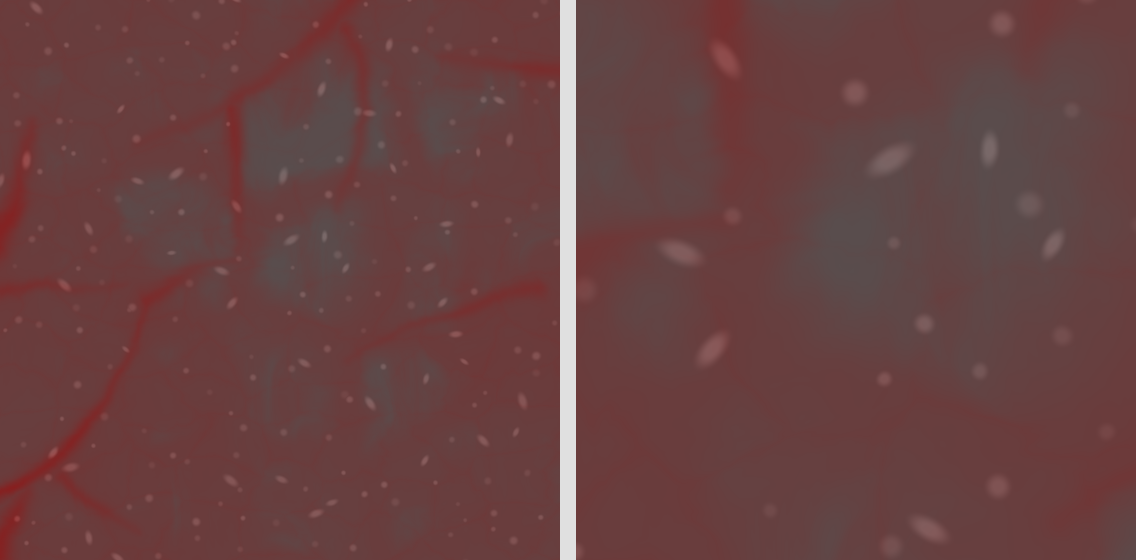
Left, the full canvas; right, a detail of the centre.
Give the GLSL for this texture, as a WebGL 1 fragment shader.

```glsl
precision highp float;
// Dull red tissue with feathered branching veins, grey-teal patches and pale specks.
uniform vec2 u_resolution;

vec2 hash2(vec2 cell) {
  vec2 s = vec2(dot(cell, vec2(127.1, 311.7)), dot(cell, vec2(269.5, 183.3)));
  return fract(sin(s) * 43758.55);
}

// Layered, folded sines: roughly -1 to 1, cloudy
float clouds(vec2 p) {
  float sum = 0.0, amp = 0.5;
  for (int i = 0; i < 6; i++) {
    p = mat2(0.8, 0.6, -0.6, 0.8) * p * 1.6 + 1.7;
    p += 0.6 * sin(p.yx * 1.3);
    sum += amp * sin(p.x) * sin(p.y);
    amp *= 0.62;
  }
  return sum;
}

// Distance gap between the two nearest cell centres: zero on cell borders
float cellGap(vec2 p) {
  vec2 base = floor(p);
  float near = 9.0, second = 9.0;
  for (int y = -1; y <= 1; y++) {
    for (int x = -1; x <= 1; x++) {
      vec2 cell = base + vec2(float(x), float(y));
      float d = length(cell + 0.1 + 0.8 * hash2(cell) - p);
      second = min(second, max(near, d));
      near = min(near, d);
    }
  }
  return second - near;
}

// Bowed stroke from a to b that thins and fades, with a soft halo
float vein(vec2 p, vec2 a, vec2 b, float bow, float width) {
  float len = length(b - a);
  vec2 dir = (b - a) / len;
  vec2 q = vec2(dot(p - a, dir), dot(p - a, vec2(-dir.y, dir.x)));
  float h = clamp(q.x / len, 0.0, 1.0);
  float d = length(q - vec2(h * len, bow * 4.0 * h * (1.0 - h)));
  float w = width * mix(1.0, 0.55, h);
  float body = 0.7 * exp(-d * d / (w * w)) + 0.3 * exp(-d / (w * 1.8));
  return body * mix(1.0, 0.35, h);
}

// Pale grains, some round and some drawn out
float specks(vec2 p) {
  vec2 g = p * 17.0, base = floor(g);
  float cover = 0.0;
  for (int y = -1; y <= 1; y++) {
    for (int x = -1; x <= 1; x++) {
      vec2 cell = base + vec2(float(x), float(y));
      vec2 shape = hash2(cell + 41.0), tone = hash2(cell + 83.0);
      vec2 d = g - cell - hash2(cell + 7.0);
      float turn = 6.28 * shape.x;
      d = mat2(cos(turn), -sin(turn), sin(turn), cos(turn)) * d;
      d.x *= mix(1.0, 0.5, step(0.75, shape.y));
      float radius = mix(0.07, 0.14, tone.x);
      float spot = 1.0 - smoothstep(radius * 0.3, radius * 1.3, length(d));
      cover = max(cover, spot * step(0.3, tone.y) * mix(0.25, 1.0, shape.y));
    }
  }
  return cover;
}

void main() {
  vec2 p = gl_FragCoord.xy / u_resolution;
  vec2 ragged = vec2(clouds(p * 9.0), clouds(p * 9.0 + 20.0));
  vec2 q = p + 0.014 * ragged;

  // Strong veins enter at the left, weaker ones cross the top and right
  float strong = vein(q, vec2(-0.02, 0.11), vec2(0.26, 0.46), -0.06, 0.015);
  strong = max(strong, vein(q, vec2(0.0, 0.02), vec2(0.05, 0.14), 0.0, 0.025));
  strong = max(strong, vein(q, vec2(-0.01, 0.55), vec2(0.05, 0.78), -0.01, 0.023));
  float weak = vein(q, vec2(0.64, 1.02), vec2(0.25, 0.74), 0.035, 0.022);
  weak = max(weak, vein(q, vec2(0.62, 0.95), vec2(0.6, 0.62), 0.035, 0.018));
  weak = max(weak, vein(q, vec2(0.96, 0.48), vec2(0.62, 0.36), -0.02, 0.014));
  weak = max(weak, vein(q, vec2(0.41, 0.8), vec2(0.42, 0.55), 0.01, 0.018));
  weak = max(weak, vein(q, vec2(0.26, 0.46), vec2(0.42, 0.53), 0.01, 0.016));
  weak = max(weak, vein(q, vec2(-0.02, 0.48), vec2(0.22, 0.49), 0.0, 0.014));
  weak = max(weak, vein(q, vec2(1.02, 0.87), vec2(0.78, 0.9), 0.01, 0.02));
  weak = max(weak, vein(q, vec2(0.1, 0.14), vec2(0.25, 0.05), 0.0, 0.014));

  // Grey patches fill the cells between faint twigs
  float open = smoothstep(0.05, 0.5, cellGap(p * 4.5 + 0.12 * ragged + 3.0));
  float twig = exp(-12.0 * cellGap(p * vec2(9.0, 12.0) + 0.3 * ragged));
  vec2 centre = p - vec2(0.58, 0.6);
  float region = 0.75 * exp(-5.0 * dot(centre, centre)) - 0.25;
  float grain = clouds(p * vec2(16.0, 11.0) + 5.0);
  float patchy = open * smoothstep(-0.2, 0.95, region + 0.6 * grain + 0.5 * clouds(p * 4.0));

  // Redness slides along one axis from grey-teal to blood red
  float red = 0.009 + 0.012 * clouds(p * 3.0 + 9.0) + 0.006 * grain;
  red += 0.012 * twig * (1.0 - 0.4 * patchy) - 0.06 * patchy;
  red = mix(red, 0.15, strong * (0.85 + 0.2 * grain));
  red = mix(red, 0.09, weak * (0.8 + 0.25 * grain));
  vec3 color = vec3(0.4, 0.25, 0.25) + red * vec3(1.0, -1.0, -1.0);

  color += 0.13 * specks(p + 0.002 * ragged) * vec3(1.0, 0.9, 0.9);
  gl_FragColor = vec4(color, 1.0);
}
```
